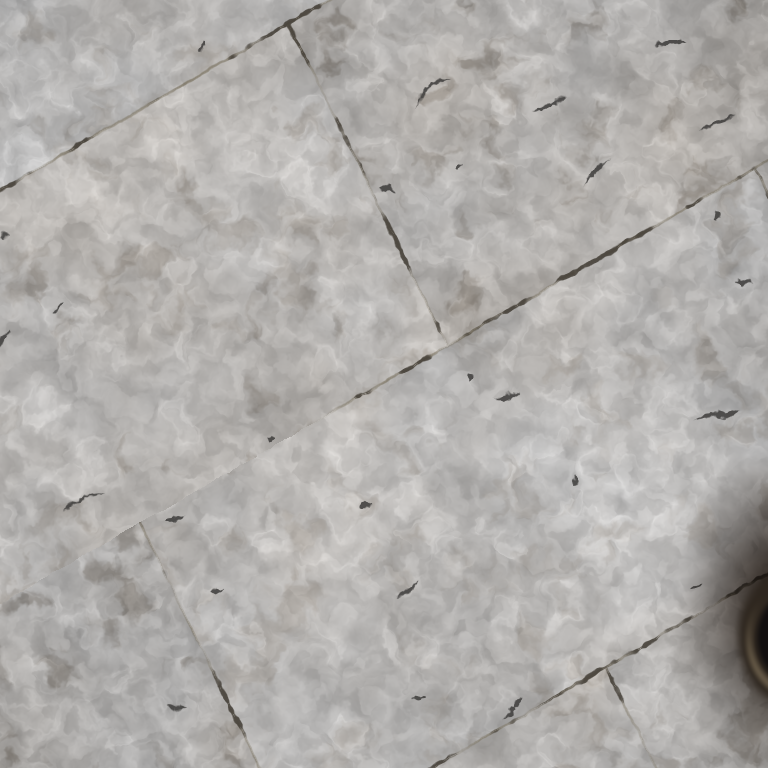
A three.js fragment shader for this texture:

```glsl
// Worn grey limestone paving in a slanted running bond, with cracked joints, dark pits and a corner shadow.
varying vec2 vUv;

float hash(vec2 p) {
  return fract(sin(dot(p, vec2(127.1, 311.7))) * 43758.5453);
}

float noise(vec2 p) {
  vec2 i = floor(p), f = fract(p);
  f = f * f * (3.0 - 2.0 * f);
  return mix(mix(hash(i), hash(i + vec2(1.0, 0.0)), f.x),
             mix(hash(i + vec2(0.0, 1.0)), hash(i + 1.0), f.x), f.y);
}

float fbm(vec2 p) {
  float sum = 0.0, amp = 0.52;
  for (int i = 0; i < 4; i++) {
    sum += amp * noise(p);
    p = mat2(1.6, 1.2, -1.2, 1.6) * p + 3.7;
    amp *= 0.5;
  }
  return sum;
}

// Rounded fragments: x is a tone blended softly between neighbours, y the distance to the nearest centre
vec2 clasts(vec2 p) {
  vec2 cell = floor(p);
  float tone = 0.0, total = 0.0, nearest = 9.0;
  for (int y = -1; y <= 1; y++)
    for (int x = -1; x <= 1; x++) {
      vec2 c = cell + vec2(float(x), float(y));
      float d = length(c + vec2(hash(c), hash(c + 19.3)) - p);
      float weight = exp(-14.0 * d);
      tone += weight * hash(c + 41.7);
      total += weight;
      nearest = min(nearest, d);
    }
  return vec2(tone / total, nearest);
}

// Scattered ragged, bent pits lying roughly along the rows
float pits(vec2 p) {
  vec2 cell = floor(p / 0.11);
  float rough = noise(p * 210.0), mask = 0.0;
  for (int y = -1; y <= 1; y++)
    for (int x = -1; x <= 1; x++) {
      vec2 c = cell + vec2(float(x), float(y));
      float size = hash(c + 5.1);
      vec2 q = p - (c + 0.15 + 0.7 * vec2(hash(c + 2.3), hash(c + 8.9))) * 0.11;
      float a = (hash(c + 13.7) - 0.5) * 1.3;
      q = mat2(cos(a), -sin(a), sin(a), cos(a)) * q;
      float halfLength = mix(0.006, 0.030, size * size);
      q.y += (hash(c + 23.1) - 0.4) * 14.0 * q.x * q.x;
      float t = q.x / halfLength;
      float halfWidth = mix(0.0018, 0.0046, hash(c + 31.9)) * (1.0 - t * t) * (0.25 + 1.3 * rough);
      float pit = 1.0 - smoothstep(-0.0012, 0.0016, abs(q.y) - halfWidth);
      mask = max(mask, pit * smoothstep(1.05, 0.85, abs(t)) * step(hash(c + 47.3), 0.38));
    }
  return mask;
}

void main() {
  // Rows climb at thirty degrees; the cross joints lean slightly
  vec2 p = mat2(0.866, -0.5, 0.5, 0.866) * vUv;
  vec2 wobble = vec2(fbm(vUv * 60.0), fbm(vUv * 60.0 + 31.0)) - 0.5;
  vec2 j = p + wobble * 0.006;
  vec2 slab = vec2((j.x - 0.065 * j.y - 0.305) / 0.925, (j.y + 0.281) / 0.466);
  float row = floor(slab.y);
  slab.x -= 0.5 * mod(row, 2.0);
  vec2 id = vec2(floor(slab.x), row);
  float alternate = mod(id.x + id.y, 2.0);
  float oddRow = mod(row, 2.0);

  // Mottled stone, shifted from slab to slab
  vec2 s = vUv + id * vec2(3.17, 5.43);
  vec2 warp = vec2(fbm(s * 38.0), fbm(s * 38.0 + 9.0)) - 0.5;
  vec2 large = clasts(s * 24.0 + warp * 1.3);
  vec2 small = clasts(s * 58.0 + warp * 2.2);
  float tone = 0.704 - 0.026 * alternate;
  tone += 0.15 * (fbm(s * 5.0) - 0.5) + 0.15 * (fbm(s * 46.0 + warp) - 0.5);
  tone += 0.065 * (large.x - 0.5) + 0.075 * (small.x - 0.5);
  tone += 0.028 * smoothstep(0.13, 0.0, abs(large.y - 0.42)) * smoothstep(0.5, 0.7, large.x);
  float smudge = smoothstep(0.55, 0.78, fbm(s * 23.0 + warp * 1.2 + 4.0));
  tone -= smudge * mix(0.06, 0.12, max(alternate, 0.4 * oddRow));
  vec3 warm = vec3(0.016, 0.0, -0.018), cool = vec3(-0.002, 0.0, 0.004);
  float warmth = 0.45 + 0.25 * oddRow + 1.1 * (fbm(s * 7.0 + 15.0) - 0.5) + 0.5 * smudge;
  vec3 color = vec3(tone) + mix(cool, warm, warmth);

  // Joints: a faint tan seam, partly filled, with thin dark broken stretches
  vec2 gap = abs(fract(slab + 0.5) - 0.5) * vec2(0.925, 0.466);
  float rowLine = floor(slab.y + 0.5);
  float worn = abs(rowLine - 1.0) < 0.5 ? smoothstep(0.54, 0.66, p.x) : 1.0;
  float seam = max((1.0 - smoothstep(0.0004, 0.0028, gap.y)) * worn,
                   (1.0 - smoothstep(0.0004, 0.0026, gap.x)) * 0.7);
  color = mix(color, vec3(0.48, 0.45, 0.38), seam * (0.15 + 0.65 * noise(p * 32.0)));
  float broken = smoothstep(0.42, 0.62, fbm(p * 26.0 + 6.0));
  float chipWidth = 0.0032 * broken * noise(p * 130.0);
  vec2 off = abs(gap - 0.0008);
  float edge = min(off.x, off.y + 0.02 * (1.0 - worn));
  float chip = broken * (1.0 - smoothstep(chipWidth - 0.001, chipWidth + 0.0013, edge));
  color = mix(color, vec3(0.25, 0.23, 0.20), chip * 0.85);

  // Pits and hairline flecks
  color = mix(color, vec3(0.25, 0.245, 0.24), pits(p + wobble * 0.016) * 0.88);

  // Soft light, brightest towards the left and centre
  color *= 1.015 - 0.07 * smoothstep(0.45, 1.0, length(vUv - vec2(0.42, 0.5)));

  // Shadow and dark rounded object at the right edge
  float shadow = 1.0 - smoothstep(0.02, 0.17, length((vUv - vec2(1.03, 0.21)) * vec2(1.0, 0.72)));
  color *= mix(vec3(1.0), vec3(0.28, 0.24, 0.21), shadow);
  float body = length((vUv - vec2(1.035, 0.17)) / vec2(0.072, 0.088));
  color = mix(color, vec3(0.18, 0.15, 0.12), 1.0 - smoothstep(0.88, 1.14, body));
  float rim = smoothstep(0.13, 0.0, abs(body - 0.83)) * smoothstep(0.23, 0.12, vUv.y);
  color = mix(color, vec3(0.44, 0.39, 0.31), rim * 0.75);
  color = mix(color, vec3(0.07, 0.06, 0.06), 1.0 - smoothstep(0.60, 0.76, body));

  gl_FragColor = vec4(clamp(color, 0.0, 1.0), 1.0);
}
```
